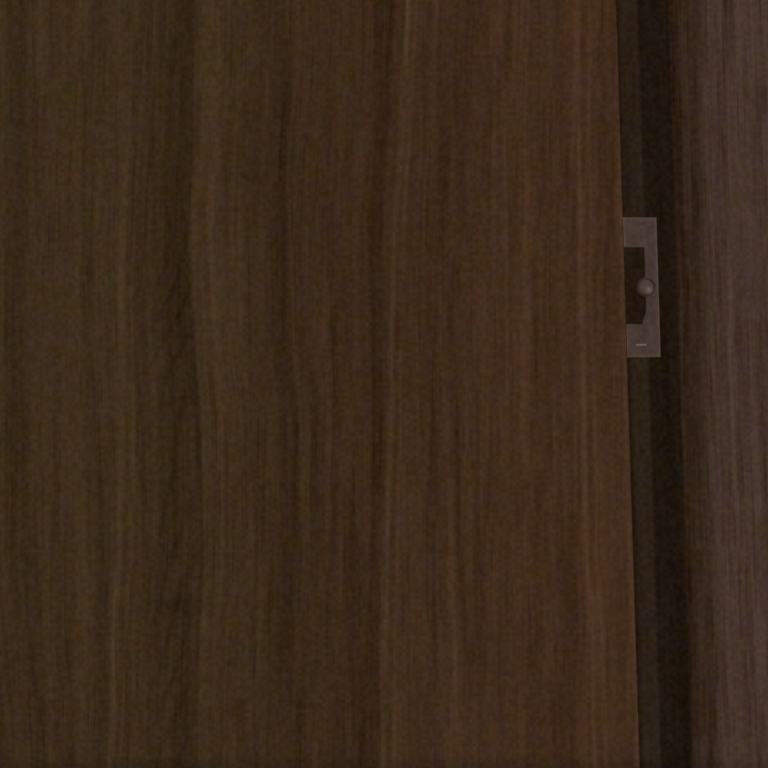
A Shadertoy shader for this texture:

```glsl
// Dark walnut door beside a shadowed gap with a metal strike plate and a wooden frame.

float hash(vec2 p) {
    vec3 q = fract(vec3(p.xyx) * 0.1031);
    q += dot(q, q.yzx + 33.33);
    return fract((q.x + q.y) * q.z);
}

float noise(vec2 p) {
    vec2 i = floor(p), f = fract(p);
    f = f * f * (3.0 - 2.0 * f);
    return mix(mix(hash(i), hash(i + vec2(1, 0)), f.x),
               mix(hash(i + vec2(0, 1)), hash(i + vec2(1, 1)), f.x), f.y);
}

// Vertical fibres whose length shortens as they get finer, roughly -0.5 to 0.5
float fibres(vec2 p, vec2 density) {
    float sum = 0.0, weight = 0.5;
    for (int i = 0; i < 3; i++) {
        sum += weight * (noise(p * density + float(i) * 17.3) - 0.5);
        density *= vec2(1.9, 2.2);
        weight *= 0.75;
    }
    return sum;
}

float bell(float d, float width) {
    return exp(-d * d / (width * width));
}

// Soft vertical band whose centre moves from bottom to top
float band(vec2 p, float bottom, float top, float width) {
    return bell(p.x - mix(bottom, top, p.y), width);
}

// Band with one crisp side on the right and a slow fade to the left
float stepBand(vec2 p, float bottom, float top, float width) {
    float d = p.x - mix(bottom, top, p.y);
    return smoothstep(0.004, -0.002, d) * bell(min(d, 0.0), width);
}

float knot(vec2 p, vec2 center, vec2 size) {
    vec2 d = (p - center) / size;
    return exp(-dot(d, d));
}

float box(vec2 p, vec2 center, vec2 halfSize) {
    vec2 d = abs(p - center) - halfSize;
    return length(max(d, 0.0)) + min(max(d.x, d.y), 0.0);
}

float fill(float d, float aa) {
    return smoothstep(aa, -aa, d);
}

vec3 doorWood(vec2 p) {
    vec2 w = p;
    w.x += 0.014 * (noise(p * vec2(4.0, 3.0)) - 0.5) + 0.004 * (noise(p * vec2(9.0, 11.0)) - 0.5);
    vec3 col = mix(vec3(0.232, 0.170, 0.105), vec3(0.250, 0.167, 0.108),
                   smoothstep(0.2, 0.8, p.x));

    // Broad dark figure and narrow pale streaks, broken along their length
    float dark = 0.036 * stepBand(w, 0.263, 0.250, 0.060)
               + 0.026 * stepBand(w, 0.405, 0.370, 0.035)
               + 0.034 * stepBand(w, 0.497, 0.508, 0.040)
               + 0.018 * band(w, 0.04, 0.03, 0.015)
               + 0.014 * band(w, 0.56, 0.61, 0.025);
    float pale = 0.040 * band(w, 0.503, 0.527, 0.004)
               + 0.022 * band(w, 0.516, 0.538, 0.003)
               + 0.032 * band(w, 0.600, 0.570, 0.005) * smoothstep(0.9, 0.4, p.y)
               + 0.036 * band(w, 0.775, 0.750, 0.004)
               + 0.028 * band(w, 0.788, 0.764, 0.003)
               + 0.026 * band(w, 0.145, 0.175, 0.005)
               + 0.020 * band(w, 0.160, 0.190, 0.003)
               + 0.012 * band(w, 0.280, 0.275, 0.020)
               + 0.010 * band(w, 0.670, 0.650, 0.020);
    pale *= 0.65 + 0.7 * noise(p * vec2(30.0, 9.0));

    // Curved growth lines inside the dark figure
    float rings = p.y * 11.0 - 42.0 * (p.x - 0.22) + 3.0 * noise(p * vec2(14.0, 6.0));
    float ridge = smoothstep(0.5, 1.0, abs(fract(rings) * 2.0 - 1.0));
    dark += 0.024 * ridge * bell(p.x - 0.225, 0.026) * smoothstep(0.85, 0.65, p.y);
    vec2 k = w + 0.010 * (vec2(noise(p * 70.0), noise(p * 70.0 + 9.0)) - 0.5);
    dark += 0.036 * knot(k, vec2(0.232, 0.212), vec2(0.020, 0.010))
          + 0.022 * knot(k, vec2(0.240, 0.480), vec2(0.018, 0.007))
          + 0.022 * knot(k, vec2(0.335, 0.768), vec2(0.020, 0.007));

    float pores = smoothstep(0.62, 0.95, noise(w * vec2(230.0, 14.0)));
    float grain = 0.046 * fibres(w, vec2(38.0, 1.6)) + 0.050 * fibres(w + 4.0, vec2(130.0, 5.0));
    return col + (pale - dark + grain - 0.018 * pores) * vec3(1.0, 0.86, 0.70);
}

vec3 frameWood(vec2 p, float u) {
    vec3 col = mix(vec3(0.208, 0.147, 0.108), vec3(0.270, 0.202, 0.168),
                   smoothstep(0.095, 0.118, u));
    vec2 q = vec2(u + 3.0, p.y);
    float grain = 0.070 * fibres(q, vec2(140.0, 5.0)) + 0.030 * fibres(q, vec2(50.0, 2.0));
    float pores = smoothstep(0.6, 0.95, noise(q * vec2(240.0, 16.0)));
    return col + grain - 0.028 * pores - 0.022 * bell(u - 0.073, 0.006);
}

vec3 gapShade(vec2 p, float u, float aa) {
    vec3 col = mix(vec3(0.165, 0.121, 0.086), vec3(0.118, 0.081, 0.052),
                   smoothstep(0.026 - aa, 0.030 + aa, u));
    col -= 0.035 * bell(u, 0.005);
    return col + 0.034 * fibres(vec2(u + 1.0, p.y), vec2(100.0, 4.0));
}

// Plate with a tapered opening and a screw; q.x is measured from the door edge
vec3 addPlate(vec3 col, vec2 q, float aa) {
    float plate = box(q, vec2(0.022, 0.626), vec2(0.022, 0.091));
    float taper = 0.006 * smoothstep(0.60, 0.575, q.y);
    float opening = box(q, vec2(0.013 - taper, 0.628), vec2(0.014, 0.050));
    vec3 metal = vec3(0.275, 0.220, 0.200) + 0.025 * (noise(q * 90.0) - 0.5);
    metal += 0.045 * bell(plate, 0.0025);
    metal = mix(metal, vec3(0.135, 0.092, 0.060), fill(opening, aa));
    float screw = length(q - vec2(0.028, 0.626));
    vec3 head = vec3(0.29, 0.235, 0.215) + 0.12 * bell(length(q - vec2(0.031, 0.623)), 0.004)
              - 0.08 * bell(screw - 0.011, 0.002);
    metal = mix(metal, head, fill(screw - 0.0125, aa));
    metal += 0.14 * fill(box(q, vec2(0.019, 0.551), vec2(0.007, 0.0012)), aa);
    return mix(col, metal, fill(plate, aa));
}

// Soft coloured mottling at two scales
vec3 mottle(vec2 p) {
    vec3 tint = vec3(noise(p * 95.0), noise(p * 95.0 + 31.0), noise(p * 75.0 + 67.0)) - 0.5;
    return tint * vec3(0.014, 0.012, 0.030) + 0.034 * (noise(p * 230.0) - 0.5);
}

void mainImage(out vec4 fragColor, in vec2 fragCoord) {
    vec2 p = fragCoord / iResolution.xy;
    float aa = 1.0 / iResolution.y;
    float u = p.x - mix(0.833, 0.802, p.y);

    // Gap, frame, plate, then the door in front
    vec3 col = mix(gapShade(p, u, aa), frameWood(p, u), smoothstep(0.066, 0.072, u));
    col = addPlate(col, vec2(u, p.y), aa);
    vec3 door = doorWood(p) + 0.022 * bell(u + 0.003, 0.003);
    col = mix(col, door, fill(u, aa)) + mottle(p);
    col *= mix(0.88, 1.0, smoothstep(0.0, 0.02, p.y));
    fragColor = vec4(clamp(col, 0.0, 1.0), 1.0);
}
```
